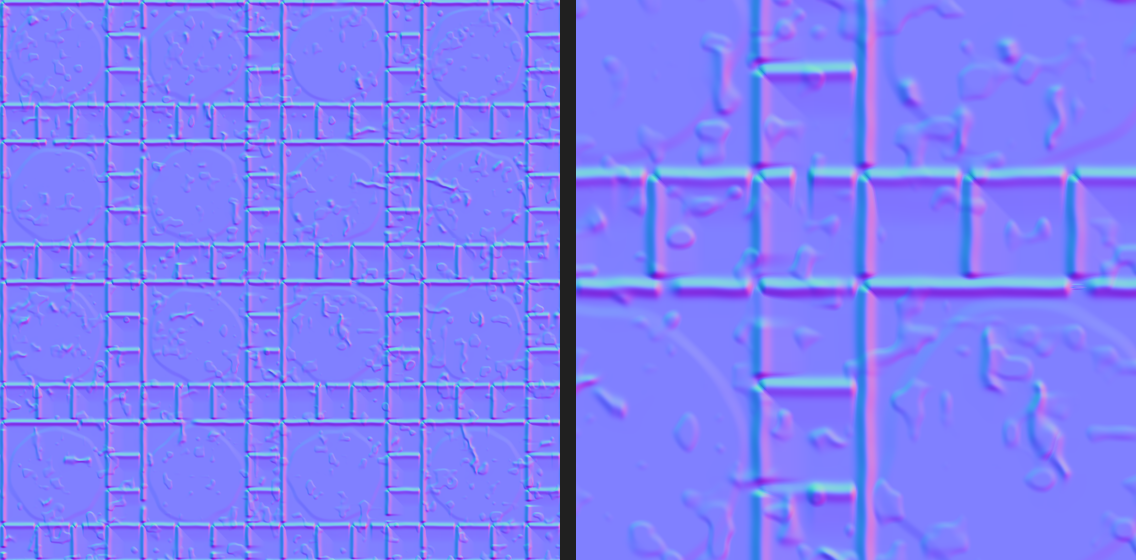
Left: the whole. Right: its middle third, enlarged.
This texture map is drawn by a Shadertoy shader. Its source:

```glsl
// Normal map of worn paving: 4 x 4 large slabs, each framed by a course of small square tiles.

float hash(vec2 p)
{
    vec3 q = fract(p.xyx * vec3(0.1031, 0.1030, 0.0973));
    q += dot(q, q.yzx + 33.33);
    return fract((q.x + q.y) * q.z);
}

float noise(vec2 p)
{
    vec2 cell = floor(p), f = fract(p);
    f = f * f * (3.0 - 2.0 * f);
    return mix(mix(hash(cell), hash(cell + vec2(1, 0)), f.x),
               mix(hash(cell + vec2(0, 1)), hash(cell + vec2(1, 1)), f.x), f.y);
}

// Raised edge at whole values of p.x, running along p.y. Four units make one repeat.
float joint(vec2 p, float seed)
{
    vec2 line = round(p);
    vec2 index = mod(line, 4.0);
    bool minor = index.x > 0.5 && index.x < 2.5;
    if (minor && mod(p.y, 4.0) < 2.98) return 0.0;

    // Edges start at a crossing and stop short of the next one.
    float t = p.y - line.y;
    bool unbroken = index.x < 0.5 && index.y > 0.5 && index.y < 2.5;
    float ends = unbroken ? 1.0 : max(smoothstep(-0.03, 0.04, t), smoothstep(0.07, 0.15, -t));
    float wear = smoothstep(0.03, 0.13, noise(vec2(line.x * 7.0 + seed, p.y * 2.3 + seed)));

    // Edges of small tiles fall steeply at first, then slope gently across the tile.
    float d = p.x - line.x + 0.02 * (noise(p * 4.0 + seed) - 0.5);
    float ridge = exp(-d * d / 0.0043);
    if (d > 0.0 && index.x > 0.5)
        ridge = mix(ridge, 1.0 - smoothstep(0.0, 0.47, d), 0.42);
    return ends * wear * ridge;
}

// Short crooked scars, with a different density on every slab.
float chips(vec2 p)
{
    vec2 bent = p + 0.16 * (vec2(noise(p * 5.0), noise(p * 5.0 + 40.0)) - 0.5);
    vec2 home = floor(p / 0.8);
    float height = 0.0;
    for (int y = -1; y <= 1; y++)
    for (int x = -1; x <= 1; x++)
    {
        vec2 cell = home + vec2(x, y);
        float density = mix(0.15, 0.55, hash(floor(cell / 5.0) + 71.0));
        if (hash(cell + 11.0) > density) continue;

        vec2 center = (cell + vec2(hash(cell + 23.0), hash(cell + 37.0))) * 0.8;
        float turn = 0.8 * (hash(cell + 53.0) - 0.5);
        if (hash(cell + 67.0) > 0.65) turn += 1.57;
        vec2 along = vec2(sin(turn), cos(turn));
        float halfLength = 0.05 + 0.34 * pow(hash(cell + 83.0), 4.0);

        vec2 offset = bent - center;
        offset -= along * clamp(dot(offset, along), -halfLength, halfLength);
        float strength = mix(0.35, 1.0, hash(cell + 97.0));
        height = max(height, strength * exp(-dot(offset, offset) / 0.0045));
    }
    return height;
}

float surface(vec2 p)
{
    vec2 m = mod(p, 4.0);

    // Slightly taller small course
    vec2 grid = p;
    grid.y += 0.05 * smoothstep(0.0, 0.9, m.y) * (1.0 - smoothstep(3.0, 3.95, m.y));
    float joints = max(joint(grid, 5.0), joint(grid.yx, 29.0));

    // Faint uneven disc worn into each slab
    float radius = length(m - 1.5) + 0.2 * (noise(p * 2.0) - 0.5);
    float disc = 1.0 - smoothstep(1.26, 1.40, radius);

    // Shallow flaking, stronger outside the disc
    float grain = 0.6 * noise(p * 3.2 + 9.0) + 0.4 * noise(p * 6.5);
    float flakes = smoothstep(0.62, 0.80, grain) * mix(0.022, 0.014, disc);

    return 0.070 * joints + 0.048 * chips(p) * (1.0 - joints) + 0.015 * disc + flakes;
}

void mainImage(out vec4 fragColor, in vec2 fragCoord)
{
    vec2 uv = fragCoord / iResolution.xy;
    vec2 p = vec2(uv.x, 1.0 - uv.y) * 16.0 - vec2(0.095, 0.075);

    // Central differences; p.y runs downward, so its slope keeps its sign.
    vec2 e = vec2(0.025, 0.0);
    vec2 slope = vec2(surface(p - e.xy) - surface(p + e.xy),
                      surface(p + e.yx) - surface(p - e.yx)) / (2.0 * e.x);
    vec3 normal = normalize(vec3(slope, 1.0));
    fragColor = vec4(normal * 0.5 + 0.5, 1.0);
}
```
